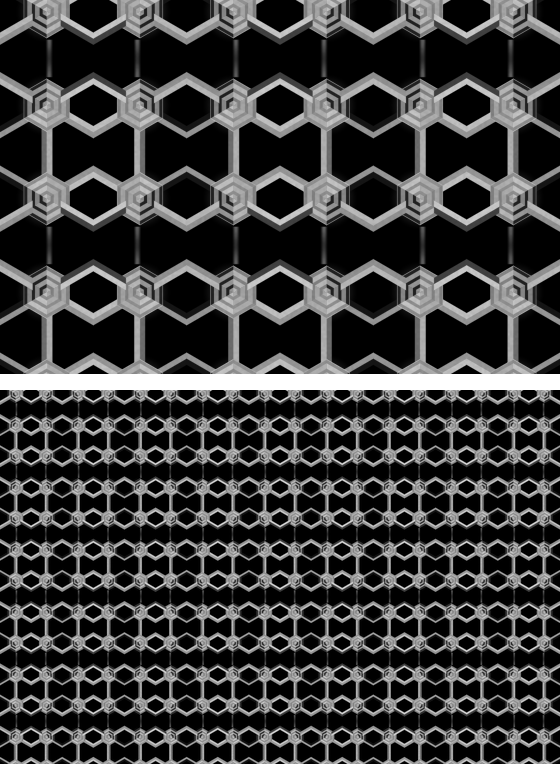
Top: one tile. Bottom: repeated 3 by 3.
Give the GLSL for this pattern, as a Shadertoy shader.

```glsl
// Grey isometric lattice on black: zigzag beams and posts meet at stepped cube corners.
// Three by two tiles, each folded by mirrors into one cell with a node at its centre;
// beams are two-tone bands, cubes are nested rhombi, and wrapped noise adds fine grain.

const vec2 TILES = vec2(3.0, 2.0);
const vec2 GRAIN_CELLS = vec2(240.0, 160.0);
const float SLOPE = 0.57735;      // tan(30 degrees)
const float BEAM_HALF = 0.066;    // vertical half width of a beam
const float CUBE_SIZE = 0.285;    // edge length of a cube
const float STEPS = 3.0;          // nested plates per cube face

float hash(vec2 p) {
    vec3 h = fract(vec3(p.xyx) * 0.1031);
    h += dot(h, h.yzx + 33.33);
    return fract((h.x + h.y) * h.z);
}

// Value noise that repeats after a whole number of cells
float wrapNoise(vec2 p, vec2 period) {
    vec2 i = floor(p), f = fract(p);
    f = f * f * (3.0 - 2.0 * f);
    float a = hash(mod(i, period));
    float b = hash(mod(i + vec2(1, 0), period));
    float c = hash(mod(i + vec2(0, 1), period));
    float d = hash(mod(i + vec2(1, 1), period));
    return mix(mix(a, b, f.x), mix(c, d, f.x), f.y);
}

float above(float x, float edge, float soft) {
    return smoothstep(-soft, soft, x - edge);
}

float band(float x, float lo, float hi, float soft) {
    return above(x, lo, soft) * above(hi, x, soft);
}

// Rhombic face with stepped plates; ij are coordinates along its two edges
float plateTone(vec2 ij, float face, float rim, float soft) {
    float m = max(ij.x, ij.y) / CUBE_SIZE * STEPS;
    float rimMask = above(0.2, abs(fract(m) - 0.72), soft * STEPS / CUBE_SIZE);
    float lean = ij.x > ij.y ? 0.93 : 1.04;
    return mix(face * lean, rim, rimMask);
}

// Cube corner; p.x points to the bright hexagon, p.y to the solid post
vec2 cubeCorner(vec2 p, float soft) {
    float ax = abs(p.x);
    vec2 topIJ = vec2(p.y + p.x * SLOPE, p.y - p.x * SLOPE);
    vec2 sideIJ = vec2(ax * 2.0 * SLOPE, ax * SLOPE - p.y);
    float top = plateTone(topIJ, 0.72, 0.55, soft);
    float bright = plateTone(sideIJ, 0.68, 0.50, soft);
    float dim = plateTone(sideIJ, 0.56, 0.13, soft);
    float side = mix(dim, bright, above(p.x, 0.0, soft));
    float tone = mix(side, top, above(p.y, ax * SLOPE, soft));
    float hexDist = max(ax * 2.0 * SLOPE, abs(p.y) + ax * SLOPE);
    return vec2(tone, above(CUBE_SIZE, hexDist, soft));
}

// Beam split lengthwise into an inner and an outer tone
vec2 beam(float offset, float inner, float outer, float soft) {
    return vec2(mix(inner, outer, above(offset, 0.0, soft)),
                band(offset, -BEAM_HALF, BEAM_HALF, soft));
}

float paint(float base, vec2 layer) {
    return mix(base, layer.x, layer.y);
}

void mainImage(out vec4 fragColor, in vec2 fragCoord) {
    vec2 uv = fragCoord / iResolution.xy;
    vec2 g = uv * TILES;
    float soft = 5.0 / iResolution.x;

    // Mirror fold into one cell, node at the origin
    vec2 fold = 2.0 * abs(fract(vec2(g.x, 0.1875 - g.y)) - 0.5);
    vec2 p = vec2(0.5 - fold.x, fold.y - 0.5);
    float ax = abs(p.x);
    float brightSide = above(p.x, 0.0, soft);
    float lower = above(p.y, 0.0, soft);
    float offset = abs(p.y) - ax * SLOPE;

    // Faint haze around the stepped plates
    float tone = 0.09 * (1.0 - brightSide) * smoothstep(0.34, 0.2, length(p));

    // Beams on the post side, running under the cube
    vec2 lowBeam = beam(offset, mix(0.08, 0.74, brightSide), 0.58, soft);
    tone = paint(tone, lowBeam * vec2(1.0, lower));

    // Solid post and the blurred faint post opposite
    float postTone = mix(0.42, 0.68, brightSide);
    tone = paint(tone, vec2(postTone, lower * band(p.x, -0.055, 0.062, soft)));
    float faint = band(p.x, 0.004, 0.052, soft + 0.012) * above(-0.3, p.y, soft);
    tone = paint(tone, vec2(mix(0.18, 0.36, smoothstep(-0.5, -0.3, p.y)), faint));

    tone = paint(tone, cubeCorner(p, soft));

    // Beams leaving the cube side faces
    vec2 highBeam = beam(offset, mix(0.71, 0.77, brightSide),
                         mix(0.56, 0.25, brightSide), soft);
    float emerge = above(ax, 0.15, soft) * (1.0 - lower);
    tone = paint(tone, highBeam * vec2(1.0, emerge));

    // Fine grain
    float grain = wrapNoise(uv * GRAIN_CELLS, GRAIN_CELLS) - 0.5;
    tone *= 1.0 + 0.07 * grain;
    fragColor = vec4(vec3(tone), 1.0);
}
```
